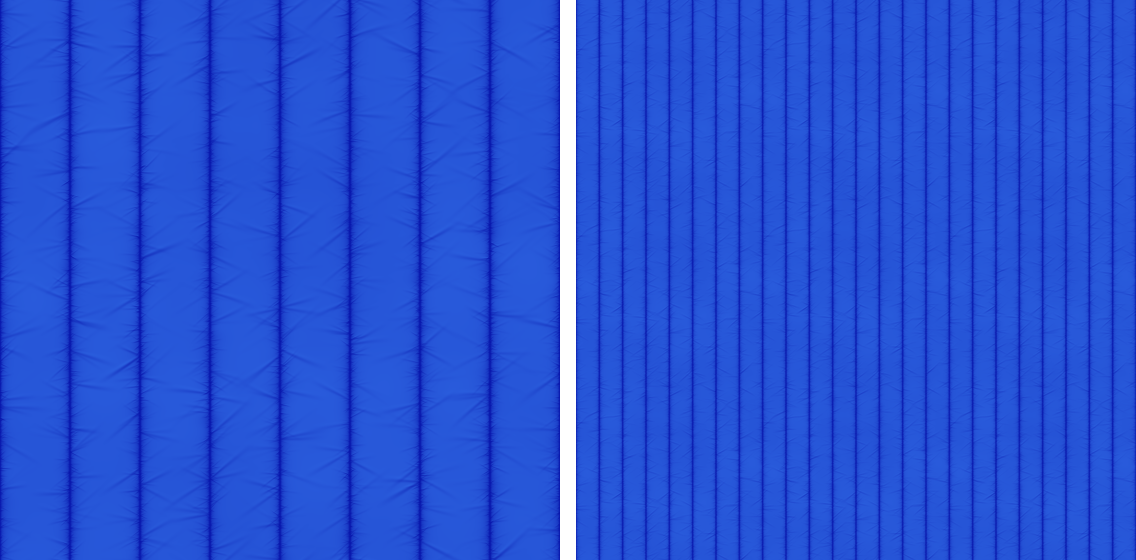
Left: one tile. Right: repeated 3 by 3.
This texture is drawn by a Shadertoy shader. Its source:

```glsl
// Blue quilted fabric: eight puffed vertical panels divided by dark, puckered seams.
// Fans of tapering creases, placed per cell along both sides of every seam in four
// sizes, darken the cloth; wrapped noise varies the puffing and the seam shadow.

const float PANELS = 8.0;

float hash(vec3 p) {
    return fract(sin(dot(p, vec3(127.1, 311.7, 74.7))) * 43758.5453);
}

// Value noise that repeats after a whole number of cells
float wrappedNoise(vec2 uv, vec2 cells, float seed) {
    vec2 p = uv * cells, i = floor(p), f = fract(p);
    f = f * f * (3.0 - 2.0 * f);
    vec2 a = mod(i, cells), b = mod(i + 1.0, cells);
    return mix(mix(hash(vec3(a, seed)), hash(vec3(b.x, a.y, seed)), f.x),
               mix(hash(vec3(a.x, b.y, seed)), hash(vec3(b, seed)), f.x), f.y);
}

// Light left by the creases that leave one side of a seam; d is the distance from it
float creaseLight(float d, float y, float seam, float side, float cells, float strength) {
    float reach = 1.9 / cells;
    if (d > reach) return 1.0;
    float light = 1.0;
    float row = floor(y * cells);
    for (float k = -2.0; k <= 2.0; k++) {
        float cell = mod(row + k, cells);
        float seed = seam * 2.0 + side + cells * 0.37;
        float root = (row + k + hash(vec3(cell, seed, 1.0))) / cells;
        for (float ray = 0.0; ray < 3.0; ray++) {
            vec3 id = vec3(cell, seed, 5.0 + ray * 7.0);
            float slope = (hash(id) - 0.5) * 1.5 + 0.15 - 0.3 * side;
            float power = hash(id + 2.3);
            float span = reach * mix(0.4, 1.0, hash(id + 4.1));
            float bend = (hash(id + 6.7) - 0.5) * 0.3 * d * d / reach;
            float offset = (y - root - slope * d - bend) * inversesqrt(1.0 + slope * slope);
            // Pinched at the stitches, wider and softer toward the tip
            float width = (0.034 * reach + 0.0004) * (0.4 + d / reach);
            float u = offset / max(width, 0.6 / iResolution.y);
            float fold = exp(-u * u) - 0.25 * exp(-(u - 1.8) * (u - 1.8));
            light *= 1.0 - strength * power * power * fold * smoothstep(span, span * 0.15, d);
        }
    }
    return light;
}

void mainImage(out vec4 fragColor, in vec2 fragCoord) {
    vec2 uv = fragCoord / iResolution.xy;
    float panel = floor(uv.x * PANELS);
    float across = fract(uv.x * PANELS);
    float seamDist = min(across, 1.0 - across) / PANELS;

    // Soft, uneven puffing of the cloth
    float puff = 0.6 * wrappedNoise(uv, vec2(5.0, 6.0), 3.0)
               + 0.4 * wrappedNoise(uv, vec2(16.0, 13.0), 8.0);
    float light = 0.94 + 0.14 * puff;

    // Creases from the seams left and right of the panel, from long to short
    for (float side = 0.0; side < 2.0; side++) {
        float seam = mod(panel + side, PANELS);
        float d = mix(across, 1.0 - across, side) / PANELS;
        light *= creaseLight(d, uv.y, seam, side, 18.0, 0.30);
        light *= creaseLight(d, uv.y, seam, side, 41.0, 0.32);
        light *= creaseLight(d, uv.y, seam, side, 83.0, 0.42);
        light *= creaseLight(d, uv.y, seam, side, 167.0, 0.50);
    }

    // Seam shadow of varying width and the narrow stitched line
    float wear = wrappedNoise(uv, vec2(PANELS, 48.0), 12.0);
    light *= 1.0 - 0.72 * exp(-seamDist / mix(0.005, 0.009, wear));
    light *= 1.0 - 0.65 * smoothstep(0.0035, 0.001, seamDist);

    vec3 seamBlue = vec3(0.03, 0.08, 0.67);
    vec3 clothBlue = vec3(0.152, 0.338, 0.847);
    fragColor = vec4(mix(seamBlue, clothBlue, light), 1.0);
}
```
